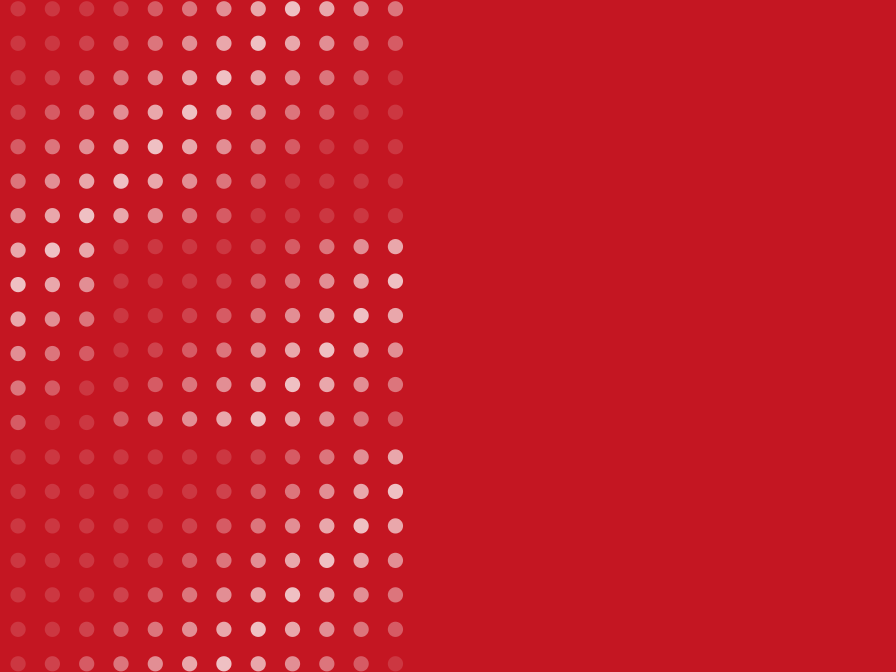
Reproduce this background procedurally as a WebGL 2 fragment shader.

```glsl
#version 300 es
precision highp float;
// Halftone dot grid with diagonal bands of light on the left of a flat red field.

uniform vec2 u_resolution;
out vec4 outColor;

// Lengths are in canvas heights, measured from the upper left.
const vec3 FIELD_RED = vec3(0.769, 0.086, 0.133);
const vec3 DOT_WHITE = vec3(1.0);
const vec2 FIRST_DOT = vec2(0.0269, 0.0131);
const vec2 PITCH = vec2(0.05105, 0.0513);
const float DOT_RADIUS = 0.0113;
const vec2 GRID_LAST = vec2(11.0, 19.0);

// The raised panel interrupts the grid from this column, between these rows.
const float PANEL_COLUMN = 3.0;
const float PANEL_TOP = 7.0;
const float PANEL_BOTTOM = 12.0;
const float PANEL_LIFT = 0.0052;

// Diagonals (column + row) on which each region is brightest.
const float UPPER_CREST = 8.0;
const float PANEL_CREST = 19.0;
const float LOWER_CREST = 25.0;

const float CREST_OPACITY = 0.73;
const float OPACITY_STEP = 0.108;
const float FAINT_OPACITY = 0.14;
const float BAND_REACH = 4.5;

bool inPanel(vec2 cell) {
  return cell.x >= PANEL_COLUMN && cell.y >= PANEL_TOP && cell.y <= PANEL_BOTTOM;
}

// Opacity falls away from the crest and drops to faint past its trailing side.
float dotOpacity(vec2 cell) {
  float crest = cell.y > PANEL_BOTTOM ? LOWER_CREST
              : inPanel(cell) ? PANEL_CREST : UPPER_CREST;
  float offset = cell.x + cell.y - crest;
  float band = CREST_OPACITY - OPACITY_STEP * abs(offset);
  return offset > BAND_REACH ? FAINT_OPACITY : max(FAINT_OPACITY, band);
}

void main() {
  vec2 p = gl_FragCoord.xy / u_resolution.y;
  p.y = 1.0 - p.y;
  float pixel = 1.0 / u_resolution.y;

  // Nearest dot of the grid
  vec2 cell = clamp(floor((p - FIRST_DOT) / PITCH + 0.5), vec2(0.0), GRID_LAST);
  vec2 center = FIRST_DOT + cell * PITCH;
  if (inPanel(cell)) center.y -= PANEL_LIFT;

  // Smooth disc blended over the field
  float edge = length(p - center) - DOT_RADIUS;
  float coverage = clamp(0.5 - edge / pixel, 0.0, 1.0);
  outColor = vec4(mix(FIELD_RED, DOT_WHITE, coverage * dotOpacity(cell)), 1.0);
}
```
